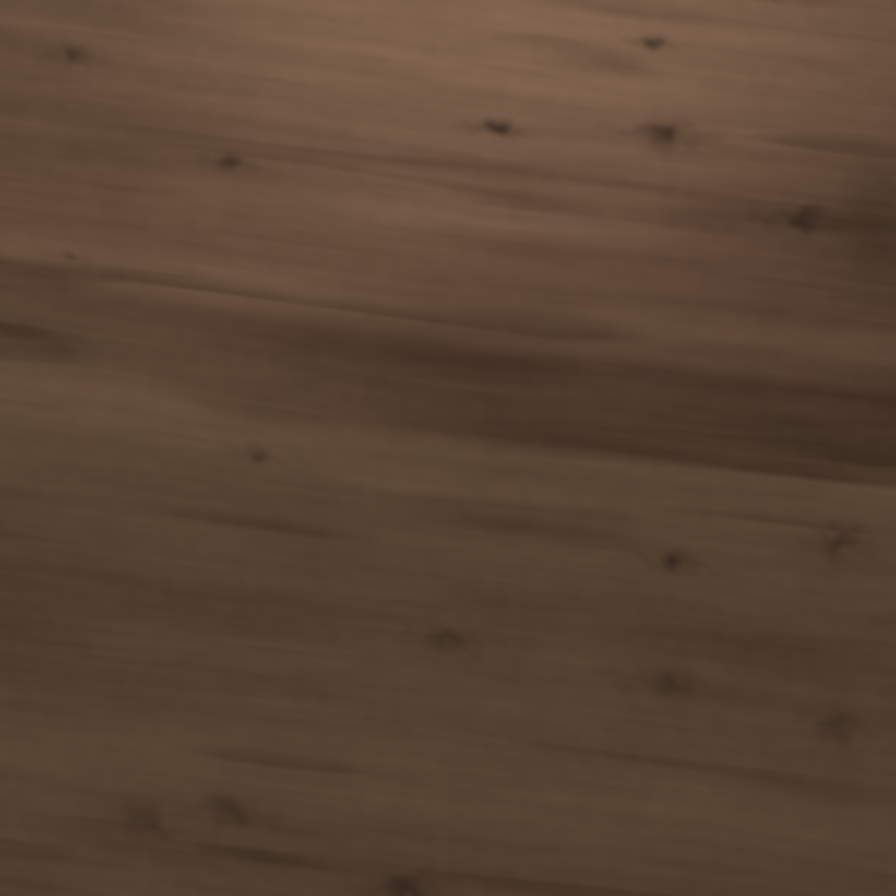
Write a Shadertoy shader that draws this texture.

```glsl
const vec3 DARK = vec3(0.245, 0.184, 0.138);
const vec3 LIGHT = vec3(0.505, 0.398, 0.312);
const vec3 RED_TINT = vec3(0.008, -0.004, 0.001);
const vec3 OLIVE_TINT = vec3(0.000, 0.001, -0.002);
const vec3 KNOT = vec3(0.165, 0.115, 0.095);
const float GRAIN_SLOPE = 0.12;
const float SEAM = 0.575;
const float KNOT_CELLS = 5.0;
const float KNOT_CHANCE = 0.48;

float hash(vec2 p) {
    vec3 q = fract(p.xyx * vec3(0.1031, 0.1030, 0.0973));
    q += dot(q, q.yzx + 33.33);
    return fract((q.x + q.y) * q.z);
}

float noise(vec2 p) {
    vec2 i = floor(p), f = fract(p);
    f = f * f * (3.0 - 2.0 * f);
    float low = mix(hash(i), hash(i + vec2(1, 0)), f.x);
    float high = mix(hash(i + vec2(0, 1)), hash(i + vec2(1, 1)), f.x);
    return mix(low, high, f.y);
}

float fbm(vec2 p) {
    float sum = 0.0, amp = 0.5;
    for (int i = 0; i < 4; i++) {
        sum += amp * noise(p);
        p = p * 2.03 + 17.3;
        amp *= 0.5;
    }
    return sum / 0.9375;
}

float bell(float x) {
    return exp(-x * x);
}

// Soft oval knots with faint tails along the grain
float knots(vec2 g) {
    float mask = 0.0;
    vec2 cell = floor(g * KNOT_CELLS);
    for (int j = -1; j <= 1; j++)
    for (int i = -1; i <= 1; i++) {
        vec2 id = cell + vec2(i, j) + 40.0;
        float present = step(hash(id + 7.7), KNOT_CHANCE);
        vec2 center = (id - 40.0 + 0.2 + 0.6 * vec2(hash(id), hash(id + 31.0))) / KNOT_CELLS;
        float size = mix(0.007, 0.017, hash(id + 53.0));
        vec2 d = (g - center) / size;
        d += 1.1 * (vec2(noise(g * 70.0), noise(g * 70.0 + 9.0)) - 0.5);
        float core = exp(-dot(d * vec2(0.65, 1.0), d * vec2(0.65, 1.0)));
        float tail = 0.4 * bell(d.x * 0.25) * bell(d.y * 1.3 + 0.3);
        mask = max(mask, present * mix(0.3, 0.9, hash(id + 91.0)) * max(core, tail));
    }
    return mask;
}

void mainImage(out vec4 fragColor, in vec2 fragCoord) {
    vec2 uv = fragCoord / iResolution.xy;
    vec2 g = vec2(uv.x, uv.y + GRAIN_SLOPE * uv.x);
    g.y += 0.018 * (noise(uv * vec2(2.2, 4.0) + 3.0) - 0.5);
    float ridge = smoothstep(0.1, 0.9, uv.x);
    float seamWidth = mix(0.03, 0.005, ridge);
    float upper = smoothstep(SEAM - seamWidth, SEAM + seamWidth, g.y);

    // Broad light falling from the top
    float tone = 0.285 + 0.17 * smoothstep(0.3, 0.8, uv.y);
    tone += 0.55 * bell((uv.x - 0.60) / 0.42) * bell((uv.y - 1.02) / 0.21);
    tone -= 0.20 * smoothstep(0.65, 1.0, uv.x) * bell((uv.y - 0.70) / 0.17);
    tone -= 0.14 * smoothstep(0.35, 0.0, uv.x) * bell((uv.y - 0.80) / 0.12);
    tone -= 0.20 * bell((uv.x - 0.98) / 0.045) * bell((uv.y - 0.76) / 0.065);

    // Plank seam and the long dark vein above it
    tone -= upper * ridge * 0.19 * bell((g.y - SEAM) / 0.10);
    tone += 0.13 * (1.0 - upper) * bell((g.y - SEAM) / 0.08);
    float vein = bell((g.y - 0.672) / 0.020) * (0.3 + noise(g * vec2(4.0, 30.0)));
    tone -= 0.15 * vein;
    tone += 0.11 * bell((g.y - 0.735) / 0.025);

    // Grain: wide bands, streaks and fine fibres
    float strength = mix(0.6, 1.0, upper);
    tone += 0.46 * strength * (fbm(g * vec2(1.5, 11.0) + 5.0) - 0.5);
    tone += 0.28 * strength * (fbm(g * vec2(3.5, 44.0) + 21.0) - 0.5);
    tone += 0.055 * (noise(g * vec2(9.0, 170.0)) - 0.5);
    tone += 0.045 * (noise(uv * 75.0) - 0.5);
    tone += 0.06 * (fbm(uv * 14.0 + 33.0) - 0.5);

    // Sparse thin dark streaks
    float streak = smoothstep(0.72, 0.90, noise(g * vec2(3.2, 38.0) + 61.0));
    tone -= 0.26 * strength * streak * noise(g * vec2(7.0, 60.0));

    vec3 color = mix(DARK, LIGHT, clamp(tone, 0.0, 1.05));
    float redness = upper * fbm(g * vec2(2.0, 9.0) + 80.0) + 0.6 * vein;
    color += mix(OLIVE_TINT, RED_TINT, clamp(redness, 0.0, 1.0));
    color = mix(color, KNOT, 0.8 * knots(g));
    fragColor = vec4(color, 1.0);
}
```
